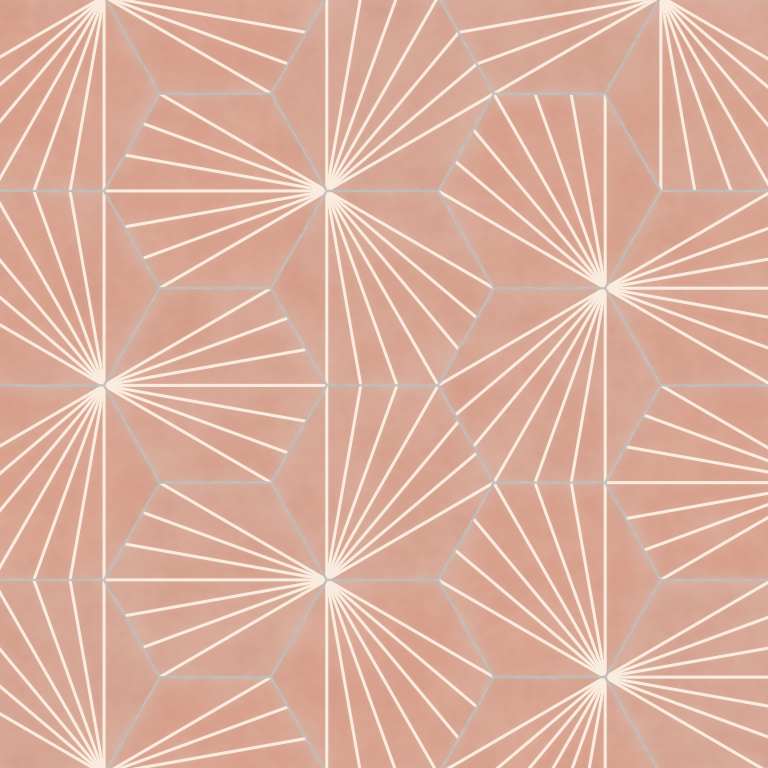
Give the GLSL for this pattern, as a WebGL 1 fragment shader.

```glsl
precision highp float;

uniform vec2 u_resolution;

const float ROOT3 = 1.7320508;
const float SIXTH_TURN = 1.0471976;
const vec2 TILE_SCALE = vec2(0.145, 0.1462);   // hexagon side in canvas units
const vec2 FIRST_CENTRE = vec2(0.063, 0.878);

vec2 hashGradient(vec2 cell) {
    float angle = 6.2831853 * fract(sin(dot(cell, vec2(127.1, 311.7))) * 43758.55);
    return vec2(cos(angle), sin(angle));
}

float gradientNoise(vec2 p) {
    vec2 i = floor(p), f = fract(p);
    vec2 w = f * f * f * (f * (f * 6.0 - 15.0) + 10.0);
    vec2 e = vec2(0.0, 1.0);
    float a = dot(hashGradient(i), f);
    float b = dot(hashGradient(i + e.yx), f - e.yx);
    float c = dot(hashGradient(i + e.xy), f - e.xy);
    float d = dot(hashGradient(i + e.yy), f - e.yy);
    return mix(mix(a, b, w.x), mix(c, d, w.x), w.y);
}

float fractalNoise(vec2 p) {
    float sum = 0.0, gain = 0.6;
    for (int octave = 0; octave < 4; octave++) {
        sum += gain * gradientNoise(p);
        p = p * 2.1 + 17.3;
        gain *= 0.55;
    }
    return sum;
}

// Offset from the nearest hexagon centre (xy), then its column and row (zw)
vec4 hexTile(vec2 p) {
    vec4 nearest = vec4(9.0);
    for (int i = 0; i < 2; i++) {
        float column = floor(p.x / 1.5) + float(i);
        float shift = 0.5 * mod(column, 2.0);
        float row = floor(p.y / ROOT3 + shift + 0.5);
        vec2 local = p - vec2(column * 1.5, (row - shift) * ROOT3);
        if (dot(local, local) < dot(nearest.xy, nearest.xy)) {
            nearest = vec4(local, column, row);
        }
    }
    return nearest;
}

float hexEdgeDistance(vec2 p) {
    p = abs(p);
    return 0.5 * ROOT3 - max(p.y, dot(p, vec2(0.5 * ROOT3, 0.5)));
}

// Corner holding the fan, in sixths of a turn, y pointing down
float fanCorner(float column, float row) {
    float odd = mod(row, 2.0);
    if (row < 0.5 && column > 2.5) return column < 3.5 ? 0.0 : -2.0;
    if (column > 3.5) return 3.0 * odd;
    if (column > 0.5 && column < 1.5) return 3.0 - 3.0 * odd;
    if (column > 1.5 && column < 2.5) return 2.0 - 4.0 * odd;
    return 2.0 * odd - 1.0;
}

// Distance to seven rays, ten degrees apart, spreading from one corner
float fanDistance(vec2 p, float corner) {
    float turn = corner * SIXTH_TURN;
    vec2 apex = vec2(cos(turn), sin(turn));
    vec2 fromApex = p - apex;
    float along = -dot(fromApex, apex);
    float across = dot(fromApex, vec2(-apex.y, apex.x));
    float angle = atan(across, max(along, 0.0001));
    float spacing = SIXTH_TURN / 6.0;
    float ray = clamp(floor(angle / spacing + 0.5), -3.0, 3.0) * spacing;
    return length(fromApex) * abs(sin(angle - ray));
}

float lineCover(float dist, float halfWidth, float pixel) {
    return 1.0 - smoothstep(halfWidth - 0.7 * pixel, halfWidth + 0.7 * pixel, dist);
}

void main() {
    vec2 uv = gl_FragCoord.xy / u_resolution;
    vec2 p = vec2(uv.x - FIRST_CENTRE.x, FIRST_CENTRE.y - uv.y) / TILE_SCALE;
    float pixel = 1.0 / (TILE_SCALE.x * min(u_resolution.x, u_resolution.y));

    vec4 tile = hexTile(p);
    float edge = hexEdgeDistance(tile.xy);
    float ray = fanDistance(tile.xy, fanCorner(tile.z, tile.w));

    // Mottled clay, slightly different on each tile
    vec2 tileSeed = tile.zw * 7.31;
    float mottle = fractalNoise(p * 1.8 + tileSeed);
    float grain = gradientNoise(p * vec2(11.0, 15.0) + tileSeed);
    float tone = 0.4 * hashGradient(tile.zw + 3.7).x;
    vec3 clay = mix(vec3(0.85, 0.63, 0.555), vec3(0.84, 0.65, 0.58),
                    clamp(0.5 + 1.3 * mottle + tone, 0.0, 1.0));
    clay += 0.035 * mottle + 0.012 * grain;

    // Pale bloom worn into the rims and beside the rays
    float rim = exp(-edge * 13.0) * clamp(0.55 + 0.8 * mottle, 0.15, 0.9);
    clay = mix(clay, vec3(0.84, 0.71, 0.66), rim);
    clay = mix(clay, vec3(0.87, 0.72, 0.65), 0.3 * exp(-ray * 30.0));

    // Inlaid rays, then grey joints on top
    vec3 color = mix(clay, vec3(0.98, 0.93, 0.88), lineCover(ray, 0.0135, pixel));
    vec3 joint = vec3(0.75, 0.745, 0.73) + 0.04 * grain;
    color = mix(color, joint, 0.9 * lineCover(edge, 0.011, pixel));

    gl_FragColor = vec4(color, 1.0);
}
```
